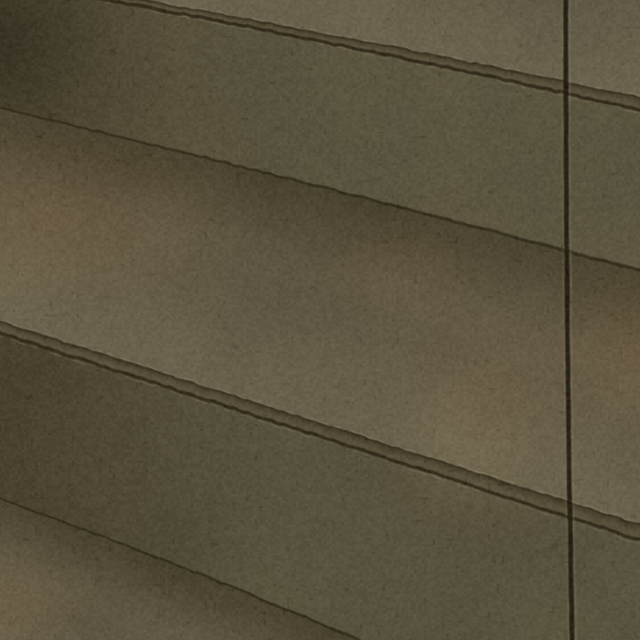
This texture is drawn by a WebGL 1 fragment shader. Its source:

```glsl
precision highp float;
// Worn olive-brown stone steps in perspective, with dark creases, rounded nosings and one upright joint.
uniform vec2 u_resolution;

float hash(vec2 p) {
  vec3 q = fract(vec3(p.xyx) * 0.1031);
  q += dot(q, q.yzx + 33.33);
  return fract((q.x + q.y) * q.z);
}

float noise(vec2 p) {
  vec2 i = floor(p), f = fract(p);
  f = f * f * (3.0 - 2.0 * f);
  return mix(mix(hash(i), hash(i + vec2(1.0, 0.0)), f.x),
             mix(hash(i + vec2(0.0, 1.0)), hash(i + 1.0), f.x), f.y);
}

float fbm(vec2 p) {
  float sum = 0.0, amp = 0.5;
  for (int i = 0; i < 4; i++) {
    sum += amp * noise(p);
    p = p * 2.03 + 17.0;
    amp *= 0.5;
  }
  return sum;
}

// Soft line of half width w around distance zero
float stroke(float d, float w) {
  float soft = 0.0012 + 0.5 / u_resolution.y;
  return 1.0 - smoothstep(w - soft, w + soft, abs(d));
}

// Soft blob of stain
float blob(vec2 p, vec2 centre, vec2 size) {
  vec2 q = (p - centre) / size;
  return exp(-dot(q, q));
}

// Heights of the step edges, measured downward, as gently bent lines
float nosingY(float k, float x) {
  return dot(mix(vec3(-0.034, 0.172, 0.025), vec3(0.512, 0.321, 0.0), k), vec3(1.0, x, x * x));
}

float creaseY(float k, float x) {
  return dot(mix(vec3(0.169, 0.236, 0.018), vec3(0.779, 0.36, 0.06), k), vec3(1.0, x, x * x));
}

vec3 riserColor(vec2 p, float k) {
  vec3 c = mix(vec3(0.275, 0.25, 0.175), vec3(0.355, 0.333, 0.25), smoothstep(-0.1, 0.5, p.x));
  c *= 1.0 - 0.22 * blob(p, vec2(0.0, 0.07), vec2(0.12, 0.1));
  return c * (1.0 - 0.02 * k);
}

vec3 treadColor(vec2 p, float t) {
  vec3 c = mix(vec3(0.285, 0.26, 0.185), vec3(0.375, 0.345, 0.265), smoothstep(-0.05, 0.42, t));
  return mix(c, vec3(0.42, 0.395, 0.31), 0.8 * smoothstep(0.45, 1.0, t));
}

void main() {
  vec2 uv = gl_FragCoord.xy / u_resolution;
  vec2 p = vec2(uv.x, 1.0 - uv.y);
  float soft = 0.001 + 0.5 / u_resolution.y;
  float rough = 0.003 * (noise(p * vec2(90.0, 40.0)) - 0.5);
  vec3 dark = vec3(0.17, 0.145, 0.085);
  vec3 light = vec3(0.53, 0.495, 0.405);
  vec3 col = vec3(0.35, 0.32, 0.25);

  // Flat faces, painted from the highest step down
  for (int i = -1; i < 2; i++) {
    float k = float(i);
    float top = nosingY(k, p.x), fold = creaseY(k, p.x);
    float t = (p.y - fold) / (nosingY(k + 1.0, p.x) - fold);
    col = mix(col, riserColor(p, k), smoothstep(-soft, soft, p.y - top));
    col = mix(col, treadColor(p, t), smoothstep(-soft, soft, p.y - fold));
  }

  // Warm stains on the treads
  float warm = blob(p, vec2(0.08, 0.34), vec2(0.2, 0.12)) + 0.6 * blob(p, vec2(0.62, 0.42), vec2(0.09, 0.06))
             + 0.8 * blob(p, vec2(0.76, 0.64), vec2(0.12, 0.13)) + blob(p, vec2(0.99, 0.55), vec2(0.09, 0.1))
             + 0.9 * blob(p, vec2(0.0, 0.95), vec2(0.1, 0.06));
  col += vec3(0.042, 0.016, 0.003) * warm;

  // Creases and rounded nosings with chipped pale rims
  for (int i = 0; i < 2; i++) {
    float k = float(i);
    float fold = p.y - creaseY(k, p.x) + rough;
    col = mix(col, dark, 0.75 * stroke(fold, mix(0.0016, 0.0028, p.x)));
    float edge = p.y - nosingY(k, p.x) + rough;
    float w = mix(mix(0.004, 0.011, p.x), mix(0.01, 0.014, p.x), k);
    float chip = smoothstep(0.25, 0.8, noise(p * 110.0 + k * 31.0));
    col = mix(col, light, 0.55 * chip * stroke(edge + w + 0.002, 0.0012));
    col = mix(col, light, 0.4 * chip * stroke(edge - w - 0.003, 0.0012));
    vec3 lip = mix(vec3(0.27, 0.24, 0.165), vec3(0.35, 0.32, 0.235), smoothstep(-w, 0.3 * w, edge));
    col = mix(col, lip, stroke(edge, w));
    col = mix(col, dark, 0.45 * stroke(edge + w * 0.85, 0.0014));
    col = mix(col, dark, 0.85 * stroke(edge - w * 0.8, 0.0026));
  }

  // Upright joint between slabs
  float joint = p.x - 0.884 - 0.01 * p.y * p.y + 0.4 * rough;
  float worn = 0.3 + 0.7 * noise(vec2(7.0, p.y * 45.0));
  col = mix(col, light, 0.45 * worn * stroke(joint - 0.0062, 0.0012));
  col = mix(col, light, 0.3 * worn * stroke(joint + 0.0058, 0.001));
  col = mix(col, dark * 0.8, 0.92 * stroke(joint, 0.0034));

  // Broad mottling, fine grain and sparse pits
  col *= 0.93 + 0.14 * fbm(p * 7.0 + 3.0);
  float grain = 0.6 * noise(p * 230.0) + 0.4 * noise(p * 410.0 + 9.0) - 0.5;
  col += 0.065 * grain;
  col -= 0.035 * smoothstep(0.84, 0.97, noise(p * 140.0 + 50.0));
  gl_FragColor = vec4(clamp(col, 0.0, 1.0), 1.0);
}
```
